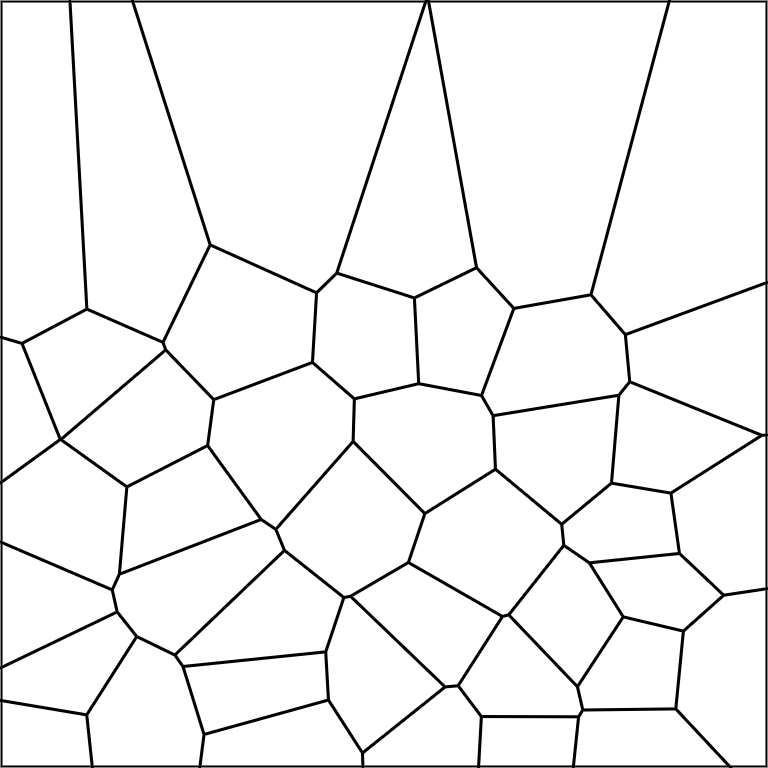
A WebGL 1 fragment shader for this pattern:

```glsl
precision highp float;
// Voronoi line drawing: thin black cell walls on white inside a thin frame.
// Seeds sit on a staggered, jittered grid that is denser toward the bottom and
// stops below the top, so the uppermost cells stretch into long open strips.

uniform vec2 u_resolution;

const int COLUMNS = 6;
const int ROWS = 7;
const float SEED_TOP = 0.73;      // height of the seeded region
const float ROW_POWER = 1.2;      // above 1 packs rows toward the bottom
const float STAGGER = 0.22;       // sideways shift of alternate rows, in columns
const vec2 JITTER = vec2(0.72, 0.85);
const float HASH_SEED = 3.7;
const float WALL_WIDTH = 0.0040;
const float FRAME_WIDTH = 0.0026;
const float FRAME_INSET = 0.0020; // centre of the frame line from the border
const vec3 PAPER = vec3(1.0);
const vec3 INK = vec3(0.005);

vec2 hash2(vec2 p) {
  vec2 q = vec2(dot(p, vec2(12.71, 31.17)), dot(p, vec2(26.95, 18.33)));
  return fract(sin(q + HASH_SEED) * 4375.85);
}

// Position of the seed in one grid slot.
vec2 seedPoint(int column, int row) {
  vec2 slot = vec2(float(column), float(row));
  vec2 p = slot + 0.5 + JITTER * (hash2(slot + 1.0) - 0.5);
  p.x += STAGGER * (2.0 * mod(slot.y, 2.0) - 1.0);
  p /= vec2(float(COLUMNS), float(ROWS));
  return vec2(p.x, SEED_TOP * pow(max(p.y, 0.0), ROW_POWER));
}

// Exact distance to the nearest wall between two cells.
float wallDistance(vec2 p) {
  vec2 nearest = vec2(0.0);
  float best = 1e5;
  for (int row = 0; row < ROWS; row++) {
    for (int column = 0; column < COLUMNS; column++) {
      vec2 seed = seedPoint(column, row);
      float d = dot(p - seed, p - seed);
      if (d < best) {
        best = d;
        nearest = seed;
      }
    }
  }

  float wall = 1e5;
  for (int row = 0; row < ROWS; row++) {
    for (int column = 0; column < COLUMNS; column++) {
      vec2 seed = seedPoint(column, row);
      vec2 across = seed - nearest;
      float span = length(across);
      if (span > 1e-4) {
        wall = min(wall, dot(0.5 * (seed + nearest) - p, across / span));
      }
    }
  }
  return wall;
}

// Coverage of a line whose centre is at distance d, smoothed over one pixel.
float stroke(float d, float width, float pixel) {
  return clamp((0.5 * width - d) / pixel + 0.5, 0.0, 1.0);
}

void main() {
  vec2 uv = gl_FragCoord.xy / u_resolution;
  float pixel = 1.0 / min(u_resolution.x, u_resolution.y);

  vec2 toBorder = min(uv, 1.0 - uv);
  float frame = abs(min(toBorder.x, toBorder.y) - FRAME_INSET);

  float ink = max(stroke(wallDistance(uv), WALL_WIDTH, pixel),
                  stroke(frame, FRAME_WIDTH, pixel));
  gl_FragColor = vec4(mix(PAPER, INK, ink), 1.0);
}
```
